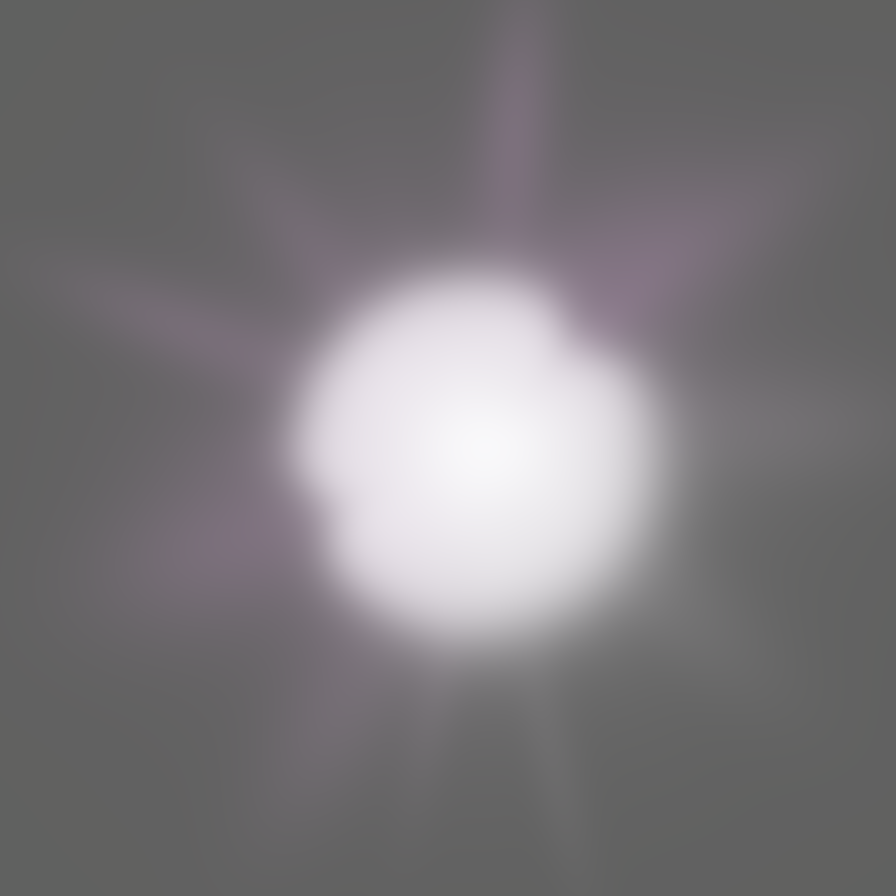
A Shadertoy shader for this background:

```glsl
// Soft white glow with faint mauve rays on a grey backdrop.
#define CORE_CENTER vec2(0.54, 0.50)
#define CORE_RADIUS 0.200
#define CORE_SOFTNESS 0.018
#define HALO_RADIUS 0.27
#define HALO_STRENGTH 1.4
#define RAY_LENGTH 0.15
#define BACKDROP vec3(0.378, 0.379, 0.377)
#define MAUVE vec3(0.110, 0.062, 0.112)
#define SILVER vec3(0.085, 0.080, 0.086)
#define CORE_RIM vec3(0.905, 0.880, 0.910)
#define CORE_HEART vec3(0.970, 0.968, 0.975)

const int RAY_COUNT = 11;

// Each ray: middle x, middle y, half width, strength
const vec4 RAYS[RAY_COUNT] = vec4[RAY_COUNT](
    vec4(0.575, 0.87, 0.045, 0.75),
    vec4(0.700, 0.70, 0.075, 0.60),
    vec4(0.830, 0.75, 0.060, 0.40),
    vec4(0.880, 0.52, 0.065, 0.50),
    vec4(0.760, 0.32, 0.060, 0.40),
    vec4(0.615, 0.16, 0.030, 0.35),
    vec4(0.490, 0.24, 0.030, 0.35),
    vec4(0.375, 0.20, 0.065, 0.45),
    vec4(0.240, 0.39, 0.090, 0.60),
    vec4(0.190, 0.64, 0.045, 0.55),
    vec4(0.340, 0.74, 0.045, 0.35));

float bell(float x) { return exp(-x * x); }

float hash(vec2 p) {
    return fract(sin(dot(p, vec2(127.1, 311.7))) * 43758.55);
}

float noise(vec2 p) {
    vec2 cell = floor(p), f = fract(p);
    f = f * f * (3.0 - 2.0 * f);
    return mix(mix(hash(cell), hash(cell + vec2(1, 0)), f.x),
               mix(hash(cell + vec2(0, 1)), hash(cell + vec2(1, 1)), f.x), f.y);
}

// Gaussian streak pointing away from the core
float ray(vec2 p, vec4 r) {
    vec2 dir = normalize(r.xy - CORE_CENTER);
    vec2 q = p - r.xy;
    float along = dot(q, dir) / RAY_LENGTH;
    float across = dot(q, vec2(-dir.y, dir.x)) / r.z;
    return r.w * exp(-along * along - across * across);
}

// Core outline with two soft notches
float coreEdge(vec2 dir) {
    float angle = atan(dir.y, dir.x);
    float lean = 0.014 * dot(dir, vec2(-0.7, -0.7));
    float upperNotch = 0.026 * bell((angle - 0.85) / 0.30);
    float leftNotch = 0.020 * bell((mod(angle, 6.2832) - 3.52) / 0.22);
    return CORE_RADIUS + lean - upperNotch - leftNotch;
}

void mainImage(out vec4 fragColor, in vec2 fragCoord) {
    vec2 p = (fragCoord - 0.5 * iResolution.xy)
           / min(iResolution.x, iResolution.y) + 0.5;
    vec2 q = p - CORE_CENTER;
    float radius = length(q);
    vec2 dir = q / max(radius, 1e-4);

    // Halo and rays, silvery toward the lower right
    float light = HALO_STRENGTH * bell(radius / HALO_RADIUS);
    light *= 0.85 + 0.3 * noise(dir * 5.0 + 8.0);
    for (int i = 0; i < RAY_COUNT; i++) light += ray(p, RAYS[i]);
    float silver = smoothstep(-0.1, 1.0, dot(dir, vec2(0.7, -0.7)));
    vec3 color = BACKDROP + light * mix(MAUVE, SILVER, silver);

    // Bright core with a whiter heart
    float softness = CORE_SOFTNESS * (1.0 + 0.35 * silver);
    float core = 1.0 / (1.0 + exp((radius - coreEdge(dir)) / softness));
    vec3 white = mix(CORE_RIM, CORE_HEART, bell(radius / 0.10));
    white.g += 0.012 * silver * smoothstep(0.0, 0.15, radius);
    white += 0.012 * (noise(p * 14.0) - 0.5);
    color = mix(color, white, core);

    fragColor = vec4(clamp(color, 0.0, 1.0), 1.0);
}
```
